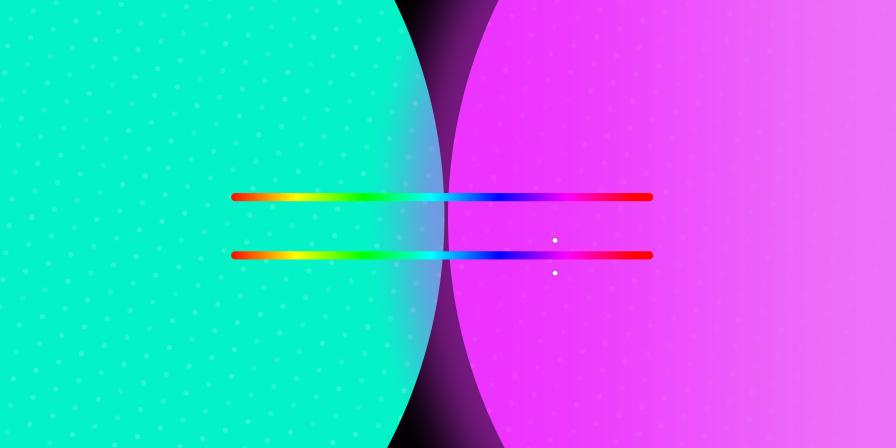
Give the GLSL for this background, as a WebGL 1 fragment shader.

```glsl
precision highp float;

uniform vec2 u_resolution;

#define DISC_RADIUS 1.104
#define LEFT_CENTER vec2(-0.112, 0.516)
#define RIGHT_CENTER vec2(2.104, 0.513)
#define GLOW_REACH 0.19
#define GLOW_STRENGTH 0.48
#define DOT_SPACING 0.054
#define DOT_RADIUS 0.0058
#define DOT_TILT 0.35
#define BAR_SPAN vec2(0.516, 1.458)
#define BAR_HALF_WIDTH 0.0091
#define HUE_SPAN vec2(0.510, 1.416)
#define KNOB_RADIUS 0.0055

const vec3 TEAL = vec3(0.015, 0.95, 0.785);
const vec3 MAGENTA = vec3(0.93, 0.20, 1.0);
const vec3 ORCHID = vec3(0.925, 0.45, 0.97);

// Coverage of a shape from its signed distance, one pixel soft
float cover(float dist) {
  return clamp(0.5 - dist * u_resolution.y, 0.0, 1.0);
}

float hash(vec2 cell) {
  vec3 q = fract(cell.xyx * 0.1031);
  q += dot(q, q.yzx + 33.33);
  return fract((q.x + q.y) * q.z);
}

// Tilted, staggered rows of dots with varied opacity
float dotPattern(vec2 p) {
  float c = cos(DOT_TILT);
  float s = sin(DOT_TILT);
  vec2 grid = mat2(c, -s, s, c) * p / DOT_SPACING;
  grid.x += 0.5 * mod(floor(grid.y), 2.0);
  float dist = length(fract(grid) - 0.5) * DOT_SPACING - DOT_RADIUS;
  return cover(dist) * mix(0.5, 1.0, hash(floor(grid)));
}

// Fully saturated colour wheel, red at 0 and 1
vec3 rainbow(float hue) {
  vec3 wheel = abs(fract(hue + vec3(0.0, 2.0, 1.0) / 3.0) * 6.0 - 3.0);
  return clamp(wheel - 1.0, 0.0, 1.0);
}

// Horizontal capsule
float barDistance(vec2 p, float height) {
  float x = clamp(p.x, BAR_SPAN.x + BAR_HALF_WIDTH, BAR_SPAN.y - BAR_HALF_WIDTH);
  return length(p - vec2(x, height)) - BAR_HALF_WIDTH;
}

void main() {
  // Canvas height is one unit, with the middle at (1, 0.5)
  vec2 p = (gl_FragCoord.xy - 0.5 * u_resolution) / u_resolution.y + vec2(1.0, 0.5);
  float dots = dotPattern(p);
  float leftDist = length(p - LEFT_CENTER) - DISC_RADIUS;
  float rightDist = length(p - RIGHT_CENTER) - DISC_RADIUS;

  // Teal disc over black
  vec3 teal = mix(TEAL, vec3(1.0), 0.19 * dots);
  vec3 color = mix(vec3(0.015, 0.0, 0.02), teal, cover(leftDist));

  // Glow spilling from the magenta disc
  float glow = 1.0 - smoothstep(0.0, GLOW_REACH, rightDist);
  color = mix(color, MAGENTA, GLOW_STRENGTH * glow);

  // Magenta disc, paler to the right while its dots fade
  float fade = smoothstep(1.05, 2.05, p.x);
  vec3 magenta = mix(MAGENTA, ORCHID, fade);
  magenta = mix(magenta, vec3(1.0), 0.08 * (1.0 - 0.7 * fade) * dots);
  color = mix(color, magenta, cover(rightDist));

  // Two rainbow bars
  float hue = clamp((p.x - HUE_SPAN.x) / (HUE_SPAN.y - HUE_SPAN.x), 0.0, 1.0);
  float bars = min(barDistance(p, 0.560), barDistance(p, 0.430));
  color = mix(color, rainbow(hue), cover(bars));

  // Pair of white knobs with a faint rim, mirrored about their midpoint
  vec2 knob = p - vec2(1.239, 0.427);
  float knobDist = length(vec2(knob.x, abs(knob.y) - 0.0365)) - KNOB_RADIUS;
  color = mix(color, vec3(0.55, 0.1, 0.6), 0.45 * cover(knobDist - 0.002));
  color = mix(color, vec3(1.0), cover(knobDist));

  gl_FragColor = vec4(color, 1.0);
}
```
